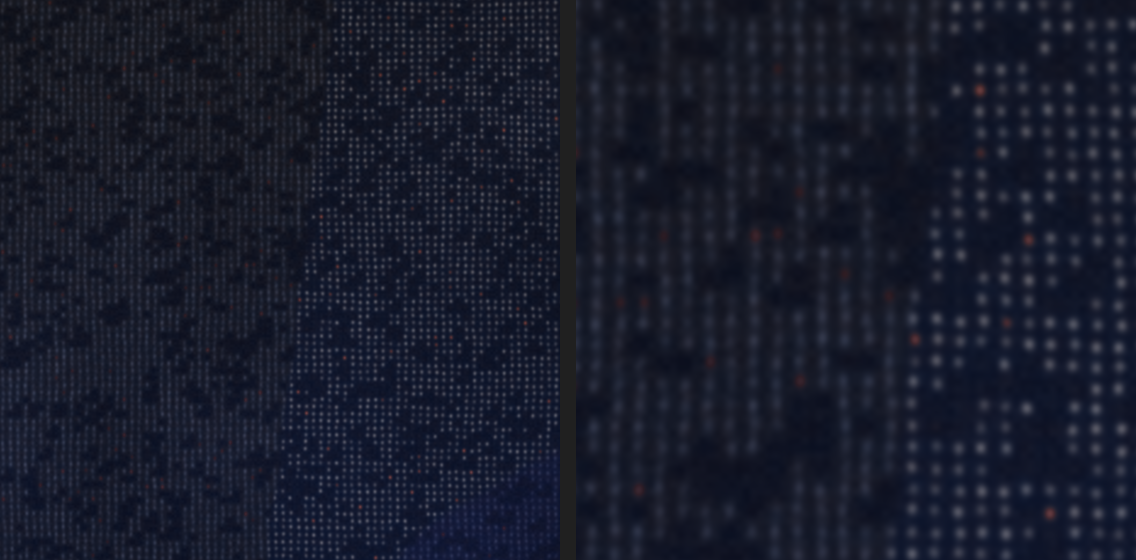
Left: the whole. Right: its middle third, enlarged.
A WebGL 2 fragment shader for this texture:

```glsl
#version 300 es
precision highp float;
// Dark navy mesh cloth: a grid of small pale knots with irregular missing stitches.
// A slanted fold divides a dim, vertically ribbed panel from a crisper dotted one,
// and a bluish shadowed flap covers the lower right corner.

uniform vec2 u_resolution;
out vec4 fragColor;

const vec2  GRID = vec2(74.0, 79.0);      // knots across the canvas
const float HOLE_RATE = 0.125;            // share of cells seeding a missing stitch
const float RUST_RATE = 0.035;            // share of reddish knots
const float GRAIN = 0.022;                // fine tonal noise
const vec2  KNOT_SIZE = vec2(0.25, 0.30); // knot radii, in cells
const vec2  HOLE_SIZE = vec2(0.56, 0.50);

const vec3 RIB_GAP   = vec3(0.080, 0.094, 0.138);
const vec3 RIB_KNOT  = vec3(0.178, 0.196, 0.258);
const vec3 DOT_GAP   = vec3(0.058, 0.082, 0.150);
const vec3 DOT_KNOT  = vec3(0.325, 0.330, 0.370);
const vec3 FLAP_GAP  = vec3(0.066, 0.086, 0.175);
const vec3 FLAP_KNOT = vec3(0.165, 0.185, 0.290);
const vec3 HOLE      = vec3(0.052, 0.068, 0.122);
const vec3 RUST      = vec3(1.25, 0.72, 0.65);
const vec3 TOP_TINT    = vec3(0.004, -0.003, -0.014);
const vec3 BOTTOM_TINT = vec3(-0.002, 0.002, 0.024);

// Integer hash of a lattice cell, result in 0..1
float hash(vec2 cell, uint seed) {
  uvec2 q = uvec2(ivec2(cell) + 4096);
  uint h = q.x * 1597334677u ^ q.y * 3812015801u ^ seed * 2246822519u;
  h = (h ^ (h >> 16)) * 2146121005u;
  h = (h ^ (h >> 15)) * 2221713035u;
  return float((h ^ (h >> 16)) >> 8) / 16777216.0;
}

float valueNoise(vec2 p, uint seed) {
  vec2 i = floor(p), f = fract(p);
  f = f * f * (3.0 - 2.0 * f);
  vec2 e = vec2(1.0, 0.0);
  return mix(mix(hash(i, seed), hash(i + e.xy, seed), f.x),
             mix(hash(i + e.yx, seed), hash(i + e.xx, seed), f.x), f.y);
}

float bump(vec2 d, vec2 size) {
  d /= size;
  return exp(-dot(d, d));
}

// Missing stitches grow from seed cells sideways and along the rising diagonal
float missing(vec2 cell) {
  float rate = HOLE_RATE * (0.4 + 1.2 * valueNoise(cell * 0.22, 1u));
  float own  = step(hash(cell, 2u), rate);
  float side = step(hash(cell - vec2(1.0, 0.0), 2u), rate * 0.55);
  float diag = step(hash(cell - vec2(1.0, 1.0), 2u), rate * 0.45);
  return max(own, max(side, diag));
}

void main() {
  vec2 uv = gl_FragCoord.xy / u_resolution;

  // Panel masks: ribbed left, dotted right, flap in the corner
  float wobble = 0.012 * (valueNoise(uv * 14.0, 3u) - 0.5);
  float foldX = 0.475 + 0.122 * uv.y + wobble;
  float dotted = smoothstep(-0.008, 0.008, uv.x - foldX);
  float flapY = 0.195 * pow(max(uv.x - 0.71, 0.0) / 0.29, 0.75) + wobble;
  float flap = smoothstep(-0.015, 0.015, flapY - uv.y) * smoothstep(0.69, 0.74, uv.x);

  // Slightly uneven weave
  vec2 p = uv * GRID;
  p += 0.5 * (vec2(valueNoise(uv * 6.0, 4u), valueNoise(uv * 6.0, 5u)) - 0.5);
  vec2 home = floor(p);

  // Gather knots, ribs and holes from the neighbouring cells
  float knots = 0.0, ribs = 0.0, holes = 0.0, rust = 0.0;
  for (int y = -1; y <= 1; y++) {
    for (int x = -1; x <= 1; x++) {
      vec2 cell = home + vec2(x, y);
      vec2 jitter = 0.16 * (vec2(hash(cell, 6u), hash(cell, 7u)) - 0.5);
      vec2 d = p - cell - 0.5 - jitter;
      float gone = missing(cell);
      float level = mix(0.55, 1.15, hash(cell, 8u)) * (1.0 - 0.88 * gone);
      float knot = level * bump(d, KNOT_SIZE);
      knots += knot;
      ribs += level * bump(d, vec2(0.27, 0.55));
      holes += gone * bump(d, HOLE_SIZE);
      rust += knot * step(hash(cell, 9u), RUST_RATE);
    }
  }
  holes = min(holes * 1.1, 1.0);
  float column = mix(0.82, 1.12, hash(vec2(home.x, 0.0), 10u));
  float ribbed = (0.50 * ribs + 0.50 * knots) * column;

  // Colour each panel, then lay them over one another
  vec3 left  = mix(RIB_GAP, RIB_KNOT, ribbed);
  vec3 right = mix(DOT_GAP, DOT_KNOT, knots * 0.88);
  vec3 under = mix(FLAP_GAP, FLAP_KNOT, 0.65 * knots + 0.2 * ribs);
  vec3 color = mix(mix(left, right, dotted), under, flap);
  color = mix(color, HOLE, holes * mix(0.85, 0.5, dotted));
  color *= mix(vec3(1.0), RUST, min(rust * 1.6, 1.0));

  // Broad light, soft blotches and grain
  color += mix(BOTTOM_TINT, TOP_TINT, smoothstep(0.0, 1.0, uv.y));
  color *= 0.90 + 0.20 * valueNoise(uv * 5.0, 11u);
  float grain = valueNoise(uv * 230.0, 12u) - 0.5;
  float warmth = valueNoise(uv * 95.0, 13u) - 0.5;
  color += GRAIN * (grain + warmth * vec3(0.7, 0.0, -0.5));
  fragColor = vec4(clamp(color, 0.0, 1.0), 1.0);
}
```
